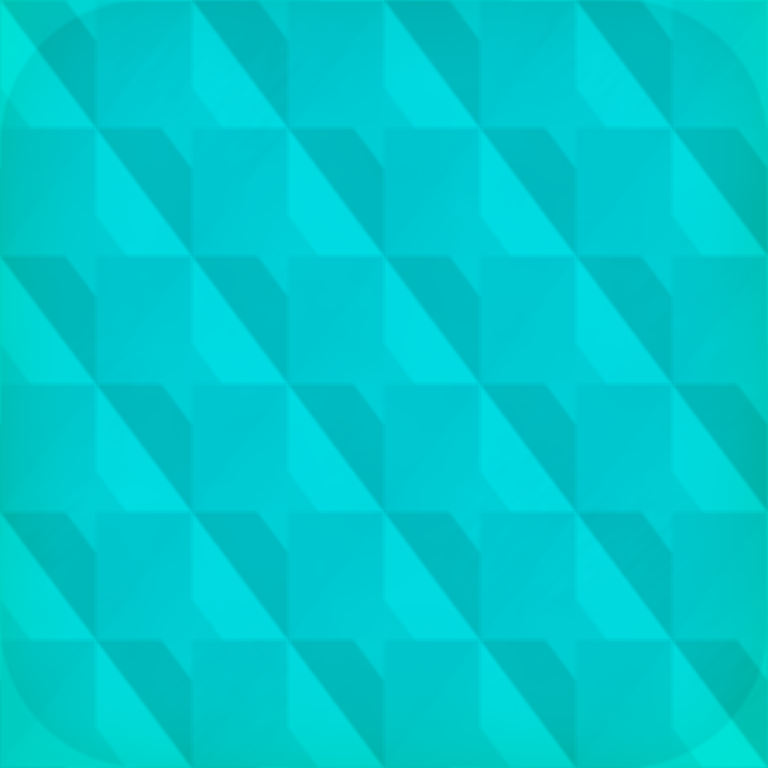
A WebGL 1 fragment shader for this pattern:

```glsl
precision highp float;
// Turquoise faceted relief: a checkerboard of split tiles and plain tiles.
// Split tiles pair a dark and a bright facet with clipped corners; a faint
// rounded frame, greener borders and cloudy gradient noise wear the surface.

uniform vec2 u_resolution;

#define GRID vec2(8.0, 6.0)            // tiles across and down
#define CLIP 0.68                      // where facet corners are cut off
#define SOFTNESS 0.0045                // width of the edge blur
#define FRAME_RADIUS 0.19
#define DARK_FACET vec3(0.0, 0.728, 0.755)
#define BRIGHT_FACET vec3(0.0, 0.855, 0.885)
#define PLAIN_FACE vec3(0.0, 0.777, 0.812)
#define LIGHT_FACE vec3(0.0, 0.808, 0.838)
#define FRAME_SHADE 0.035
#define BORDER_GREEN 0.065
#define WEAR 0.022

vec2 hashGradient(vec2 cell) {
  float h = fract(sin(dot(cell, vec2(127.1, 311.7))) * 43758.5);
  return vec2(cos(6.2832 * h), sin(6.2832 * h));
}

float gradientNoise(vec2 p) {
  vec2 i = floor(p);
  vec2 f = fract(p);
  vec2 w = f * f * f * (f * (f * 6.0 - 15.0) + 10.0);
  float a = dot(hashGradient(i), f);
  float b = dot(hashGradient(i + vec2(1.0, 0.0)), f - vec2(1.0, 0.0));
  float c = dot(hashGradient(i + vec2(0.0, 1.0)), f - vec2(0.0, 1.0));
  float d = dot(hashGradient(i + 1.0), f - 1.0);
  return mix(mix(a, b, w.x), mix(c, d, w.x), w.y);
}

float cloudNoise(vec2 p) {
  float sum = 0.0;
  float gain = 0.5;
  for (int octave = 0; octave < 4; octave++) {
    sum += gain * gradientNoise(p);
    p = p * 2.1 + 7.3;
    gain *= 0.5;
  }
  return sum;
}

// Colour of the relief, with p measured from the top left
vec3 facetColor(vec2 p) {
  vec2 grid = p * GRID;
  vec2 tile = floor(grid);
  vec2 q = fract(grid);
  float across = q.x - q.y;
  float toCorner = q.x + q.y - 1.0;

  if (mod(tile.x + tile.y, 2.0) < 0.5) {
    if (abs(across) > CLIP) return LIGHT_FACE;
    return across > 0.0 ? DARK_FACET : BRIGHT_FACET;
  }
  // Plain tile: a faint fold, then a slow rise to its lower right corner
  float fold = step(0.0, toCorner) * (0.3 + 0.7 * toCorner);
  return mix(PLAIN_FACE, LIGHT_FACE, fold);
}

// Average over a small square for soft facet edges
vec3 softFacets(vec2 p) {
  vec3 sum = vec3(0.0);
  for (int j = 0; j < 4; j++) {
    for (int i = 0; i < 4; i++) {
      vec2 offset = (vec2(float(i), float(j)) - 1.5) / 3.0;
      sum += facetColor(p + offset * SOFTNESS);
    }
  }
  return sum / 16.0;
}

float roundedBox(vec2 p, float halfSize, float radius) {
  vec2 d = abs(p) - halfSize + radius;
  return length(max(d, 0.0)) + min(max(d.x, d.y), 0.0) - radius;
}

void main() {
  vec2 uv = gl_FragCoord.xy / u_resolution;
  vec2 p = vec2(uv.x, 1.0 - uv.y);
  vec3 color = softFacets(p);

  // Frame: shaded just inside, lighter in the corners beyond it
  float frame = roundedBox(uv - 0.5, 0.5, FRAME_RADIUS);
  float outside = smoothstep(-0.004, 0.004, frame);
  float innerShade = exp(min(frame, 0.0) / 0.055);
  color.gb += mix(-FRAME_SHADE * innerShade, 0.022, outside);

  // Borders lean green, least along the top
  float sides = exp(-min(uv.x, 1.0 - uv.x) / 0.07);
  float bottom = exp(-uv.y / 0.09);
  float top = 0.35 * exp(-(1.0 - uv.y) / 0.06);
  float border = min(sides + bottom + top, 1.2);
  color.b -= BORDER_GREEN * border;
  color.g += 0.006 * border;

  // Cloudy wear and fine slanted scuffs
  float clouds = cloudNoise(uv * 7.0);
  vec2 slanted = vec2(uv.x - uv.y, uv.x + uv.y);
  float scuffs = gradientNoise(slanted * vec2(60.0, 14.0));
  scuffs *= smoothstep(0.0, 0.35, gradientNoise(uv * 5.0 + 19.0));
  color.gb += WEAR * (clouds + 0.6 * scuffs);

  gl_FragColor = vec4(clamp(color, 0.0, 1.0), 1.0);
}
```
